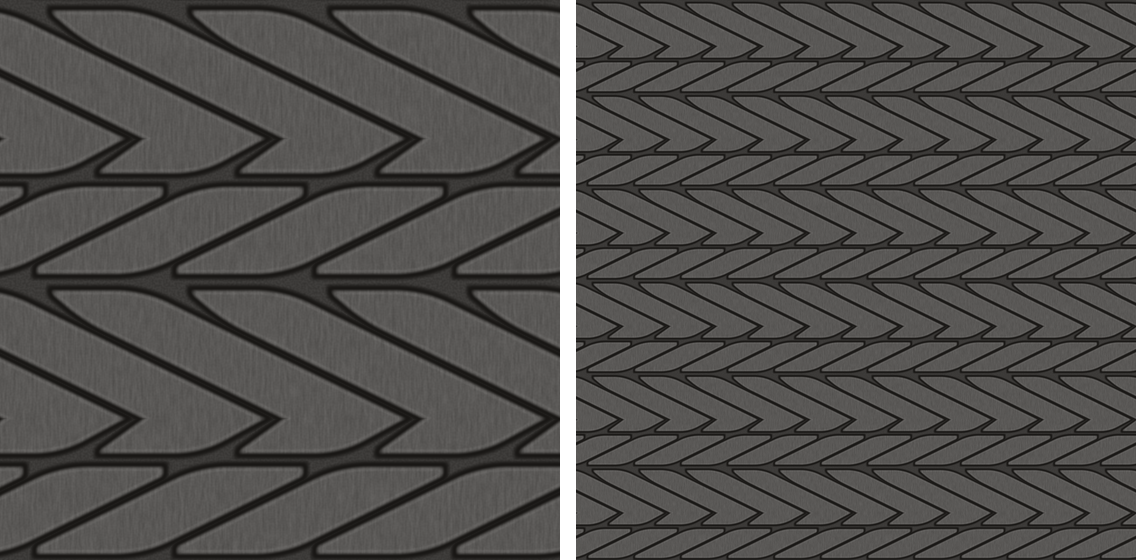
Left: one tile. Right: repeated 3 by 3.
This pattern is drawn by a Shadertoy shader. Its source:

```glsl
#define CANVAS 768.0                 // design units across the canvas
#define PITCH vec2(192.0, 384.0)     // one repeat: 4 across, 2 down
#define SLANT 0.49                   // slope of the diagonal grooves
#define BEND 18.0                    // softness of the swept corners
#define TIP 6.0                      // softness of the pointed corners
#define FACE 0.352
#define DARK 0.098
#define FLOOR 0.235
#define RIM 0.035
#define BRUSH 0.036
#define GRAIN 0.020

vec2 gradientAt(vec2 cell, vec2 period) {
    vec3 q = fract(vec3(mod(cell, period).xyx) * vec3(0.1031, 0.1030, 0.0973));
    q += dot(q, q.yzx + 33.33);
    float angle = 6.28318 * fract((q.x + q.y) * q.z);
    return vec2(cos(angle), sin(angle));
}

// Gradient noise that wraps after a whole number of cells
float wrappedNoise(vec2 uv, vec2 period) {
    vec2 p = uv * period, i = floor(p), f = p - i;
    vec2 w = f * f * f * (f * (f * 6.0 - 15.0) + 10.0);
    vec2 e = vec2(0.0, 1.0);
    float a = dot(gradientAt(i, period), f);
    float b = dot(gradientAt(i + e.yx, period), f - e.yx);
    float c = dot(gradientAt(i + e.xy, period), f - e.xy);
    float d = dot(gradientAt(i + e.yy, period), f - e.yy);
    return mix(mix(a, b, w.x), mix(c, d, w.x), w.y);
}

float smoothMax(float a, float b, float k) {
    float h = max(k - abs(a - b), 0.0) / k;
    return max(a, b) + 0.25 * k * h * h;
}

// Signed distance to a sloped line, positive below it (y points down)
float belowLine(vec2 p, vec2 through, float slope) {
    vec2 q = p - through;
    return (q.y - slope * q.x) * inversesqrt(1.0 + slope * slope);
}

// Swept block with a notched left side and a pointed right side
float chevron(vec2 p) {
    float arm = smoothMax(belowLine(p, vec2(122.0, 92.0), SLANT),
                          belowLine(p, vec2(0.0, 16.0), 0.85), 8.0);
    arm = smoothMax(arm, 3.0 - p.x, TIP);
    float foot = smoothMax(-belowLine(p, vec2(322.0, 190.0), -0.72), 260.0 - p.x, TIP);
    float upper = smoothMax(16.0 - p.y, -belowLine(p, vec2(314.0, 108.0), SLANT), BEND);
    float lower = smoothMax(p.y - 236.0, belowLine(p, vec2(482.0, 190.0), -0.54), BEND);
    return smoothMax(smoothMax(upper, lower, TIP), min(arm, foot), TIP);
}

// Slanted leaf with two swept and two pointed corners
float leaf(vec2 p) {
    float upper = smoothMax(258.0 - p.y, -belowLine(p, vec2(14.0, 361.0), -SLANT), BEND);
    float lower = smoothMax(p.y - 374.0, belowLine(p, vec2(206.0, 345.0), -SLANT), BEND);
    float ends = max(2.0 - p.x, p.x - 364.0);
    return smoothMax(smoothMax(upper, lower, TIP), ends, TIP);
}

// Wraps y into one vertical repeat around a row centre
float rowY(float y, float centre) {
    return mod(y - centre + 0.5 * PITCH.y, PITCH.y) - 0.5 * PITCH.y + centre;
}

float treadDistance(vec2 p) {
    float d = 1e3;
    vec2 a = vec2(mod(p.x - 262.0, PITCH.x), rowY(p.y, 126.0));
    vec2 b = vec2(mod(p.x - 242.0, PITCH.x), rowY(p.y, 316.0));
    for (int i = -1; i <= 2; i++) {
        vec2 shift = vec2(float(i) * PITCH.x, 0.0);
        d = min(d, min(chevron(a + shift), leaf(b + shift)));
    }
    return d;
}

void mainImage(out vec4 fragColor, in vec2 fragCoord) {
    vec2 uv = fragCoord / iResolution.xy;
    float d = treadDistance(vec2(uv.x, 1.0 - uv.y) * CANVAS);

    // Vertical brushing and fine grain
    float brush = wrappedNoise(uv, vec2(180.0, 22.0)) + 0.8 * wrappedNoise(uv, vec2(250.0, 58.0));
    float grain = wrappedNoise(uv, vec2(240.0));
    float face = FACE + BRUSH * brush + GRAIN * grain;

    // Lit rim, dark wall, then the groove floor
    face += RIM * exp(-pow((d + 2.5) / 1.8, 2.0));
    float level = mix(face, DARK, smoothstep(-1.0, 4.5, d));
    level = mix(level, FLOOR + 2.0 * GRAIN * grain, smoothstep(5.0, 13.0, d));

    vec3 color = level + vec3(0.0, -0.007, -0.015);
    fragColor = vec4(color, 1.0);
}
```
